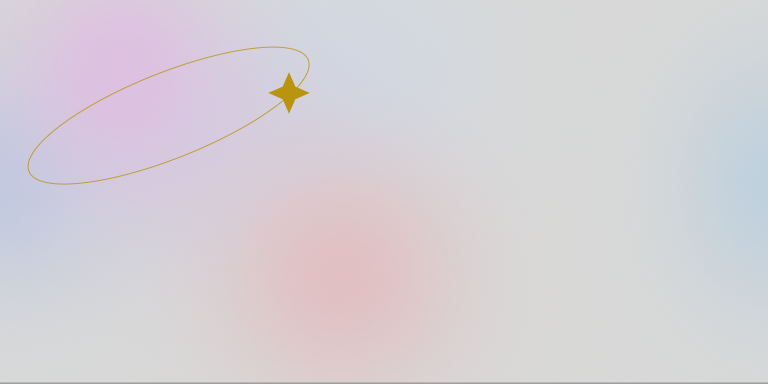
A Shadertoy shader for this background:

```glsl
// Pale grey backdrop with soft coloured glows, a thin tilted golden ellipse
// and a four-pointed star on its rim. Glows are Gaussian blends; the outlines
// are distance functions with pixel-wide smoothing. Canvas height is one unit.

const vec3 BASE       = vec3(0.847, 0.849, 0.845);
const vec3 LAVENDER   = vec3(0.820, 0.805, 0.885);
const vec3 PALE_BLUE  = vec3(0.815, 0.850, 0.890);
const vec3 LEFT_BLUE  = vec3(0.750, 0.790, 0.880);
const vec3 ORCHID     = vec3(0.875, 0.745, 0.880);
const vec3 ROSE       = vec3(0.885, 0.750, 0.760);
const vec3 RIGHT_BLUE = vec3(0.745, 0.815, 0.870);
const vec3 GOLD       = vec3(0.725, 0.580, 0.060);
const vec3 RULE_GREY  = vec3(0.620, 0.620, 0.620);

const vec2  ORBIT_CENTRE = vec2(0.439, 0.699);
const vec2  ORBIT_RADII  = vec2(0.3915, 0.1114);
const float ORBIT_TILT   = 0.380;
const float ORBIT_WIDTH  = 0.0026;
const float ORBIT_ALPHA  = 0.80;

const vec2  STAR_CENTRE = vec2(0.7526, 0.758);
const float STAR_RADIUS = 0.054;
const float STAR_WAIST  = 0.0165;

const float RULE_HEIGHT = 0.004;
const float GRAIN       = 0.004;

// Hash without sine
float hash(vec2 p) {
    vec3 q = fract(p.xyx * 0.1031);
    q += dot(q, q.yzx + 33.33);
    return fract((q.x + q.y) * q.z);
}

// Blend a soft elliptical glow over a colour
vec3 addGlow(vec3 under, vec2 p, vec2 centre, vec2 spread, vec3 tint, float strength) {
    vec2 q = (p - centre) / spread;
    return mix(under, tint, strength * exp(-dot(q, q)));
}

// First-order signed distance to an axis-aligned ellipse
float ellipseDistance(vec2 p, vec2 radii) {
    float k = length(p / radii);
    float slope = length(p / (radii * radii));
    return k * (k - 1.0) / max(slope, 1e-4);
}

// Four-pointed star with straight sides, folded into one octant
float starDistance(vec2 p, float radius, float waist) {
    p = abs(p);
    p = vec2(max(p.x, p.y), min(p.x, p.y));
    vec2 normal = normalize(vec2(waist, radius - waist));
    return dot(p - vec2(radius, 0.0), normal);
}

// Fraction of a pixel that lies inside an edge
float coverage(float dist, float pixel) {
    return clamp(0.5 - dist / pixel, 0.0, 1.0);
}

void mainImage(out vec4 fragColor, in vec2 fragCoord) {
    float pixel = 1.0 / iResolution.y;
    vec2 p = fragCoord * pixel;

    // Glows, from the widest to the most vivid
    vec3 color = BASE;
    color = addGlow(color, p, vec2(0.92, 0.80), vec2(0.34, 0.34), PALE_BLUE, 0.85);
    color = addGlow(color, p, vec2(0.53, 0.65), vec2(0.36, 0.30), LAVENDER, 0.80);
    color = addGlow(color, p, vec2(-0.02, 0.53), vec2(0.31, 0.29), LEFT_BLUE, 0.95);
    color = addGlow(color, p, vec2(0.31, 0.81), vec2(0.26, 0.29), ORCHID, 0.90);
    color = addGlow(color, p, vec2(0.89, 0.28), vec2(0.30, 0.30), ROSE, 0.97);
    color = addGlow(color, p, vec2(2.02, 0.52), vec2(0.25, 0.32), RIGHT_BLUE, 0.95);

    // Faint grain against banding
    color += GRAIN * (hash(fragCoord) - 0.5);

    // Tilted ellipse outline
    float c = cos(ORBIT_TILT), s = sin(ORBIT_TILT);
    vec2 q = p - ORBIT_CENTRE;
    q = vec2(c * q.x + s * q.y, c * q.y - s * q.x);
    float orbit = ellipseDistance(q, ORBIT_RADII);
    float halfWidth = 0.5 * ORBIT_WIDTH;
    float stroke = coverage(orbit - halfWidth, pixel) - coverage(orbit + halfWidth, pixel);
    color = mix(color, GOLD, ORBIT_ALPHA * stroke);

    // Star on the rim
    float star = starDistance(p - STAR_CENTRE, STAR_RADIUS, STAR_WAIST);
    color = mix(color, GOLD, coverage(star, pixel));

    // Thin rule along the bottom edge
    color = mix(color, RULE_GREY, coverage(p.y - RULE_HEIGHT, pixel));

    fragColor = vec4(color, 1.0);
}
```
